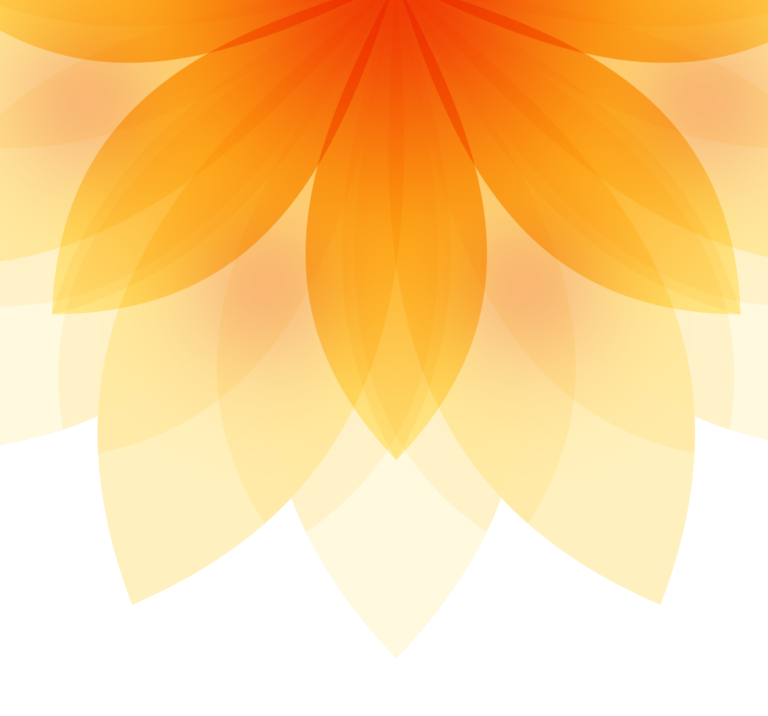
Reproduce this background procedurally as a Shadertoy shader.

```glsl
// Translucent sunburst flower of overlapping petals hanging from the top edge.

#define CENTER_X 0.516      // flower centre across the canvas
#define CENTER_RISE 0.026   // height of the centre above the top edge
#define PETAL_STEP 0.4      // angle between outer petals
#define OUTER_LENGTH 0.883
#define INNER_LENGTH 0.625
#define PETAL_WIDTH 0.185   // half width relative to length
#define TIP_FULLNESS 0.3    // shifts the widest part toward the tip
#define VEIL_SCALE 1.4      // width of the faint halo of each outer petal
#define PEACH_RADIUS 0.43
#define CORE_RADIUS 0.36

const vec3 CREAM       = vec3(1.0, 0.975, 0.88);
const vec3 VEIL        = vec3(1.0, 0.973, 0.89);
const vec3 YELLOW_TIP  = vec3(1.0, 0.945, 0.75);
const vec3 YELLOW_BASE = vec3(1.0, 0.92, 0.60);
const vec3 AMBER_TIP   = vec3(1.0, 0.95, 0.66);
const vec3 AMBER_BASE  = vec3(0.99, 0.73, 0.17);
const vec3 FOLD        = vec3(1.0, 0.965, 0.88);
const vec3 PEACH       = vec3(0.975, 0.82, 0.92);
const vec3 CORE        = vec3(0.95, 0.38, 0.25);

// Coverage of a pointed petal that starts at the origin.
float petal(vec2 p, float angle, float len, float width) {
    vec2 axis = vec2(sin(angle), cos(angle));
    float along = 2.0 * dot(p, axis) / len - 1.0;
    float across = abs(dot(p, vec2(axis.y, -axis.x)));
    float profile = (1.0 - along * along) * max(1.0 + TIP_FULLNESS * along, 0.0);
    float edge = 1.0 / iResolution.x;
    return smoothstep(-edge, edge, len * width * profile - across);
}

// Multiplies a colour by a transparent tint.
vec3 stain(vec3 color, vec3 tint, float amount) {
    return color * mix(vec3(1.0), tint, amount);
}

void mainImage(out vec4 fragColor, in vec2 fragCoord) {
    // Flower space: y grows downward from the centre
    vec2 p = (fragCoord - vec2(CENTER_X * iResolution.x, iResolution.y)) / iResolution.x;
    p.y = CENTER_RISE - p.y;
    float radius = length(p);
    float angle = atan(p.x, p.y);
    vec3 color = vec3(1.0);

    // Outer petals, alternating cream and yellow
    vec3 yellow = mix(YELLOW_BASE, YELLOW_TIP, smoothstep(0.35, 0.75, radius));
    float cover = 0.0;
    for (int i = -4; i <= 4; i++) {
        float body = petal(p, float(i) * PETAL_STEP, OUTER_LENGTH, PETAL_WIDTH);
        color = stain(color, (i & 1) == 0 ? CREAM : yellow, body);
        cover = max(cover, body);
    }

    // Wide halos, visible only through neighbouring petals
    for (int i = -4; i <= 4; i++) {
        float a = float(i) * PETAL_STEP;
        float body = petal(p, a, OUTER_LENGTH, PETAL_WIDTH);
        float halo = petal(p, a, OUTER_LENGTH, PETAL_WIDTH * VEIL_SCALE);
        color = stain(color, VEIL, halo * (1.0 - body) * cover);
    }

    // Peach glow between the inner petals
    float ring = (radius - PEACH_RADIUS) / 0.11;
    float gap = 0.5 - 0.5 * cos(angle * 6.283185 / (2.0 * PETAL_STEP));
    color = stain(color, PEACH, exp(-ring * ring) * gap * cover);

    // Inner amber petals with a narrow fold
    vec3 amber = mix(AMBER_BASE, AMBER_TIP, smoothstep(0.22, 0.64, radius));
    for (int i = -2; i <= 2; i++) {
        float a = float(i) * PETAL_STEP * 2.0;
        color = stain(color, amber, petal(p, a, INNER_LENGTH, PETAL_WIDTH));
        color = stain(color, FOLD, petal(p, a, INNER_LENGTH, PETAL_WIDTH * 0.6));
    }

    // Red core
    color = stain(color, CORE, 1.0 - smoothstep(0.0, CORE_RADIUS, radius));
    fragColor = vec4(color, 1.0);
}
```
